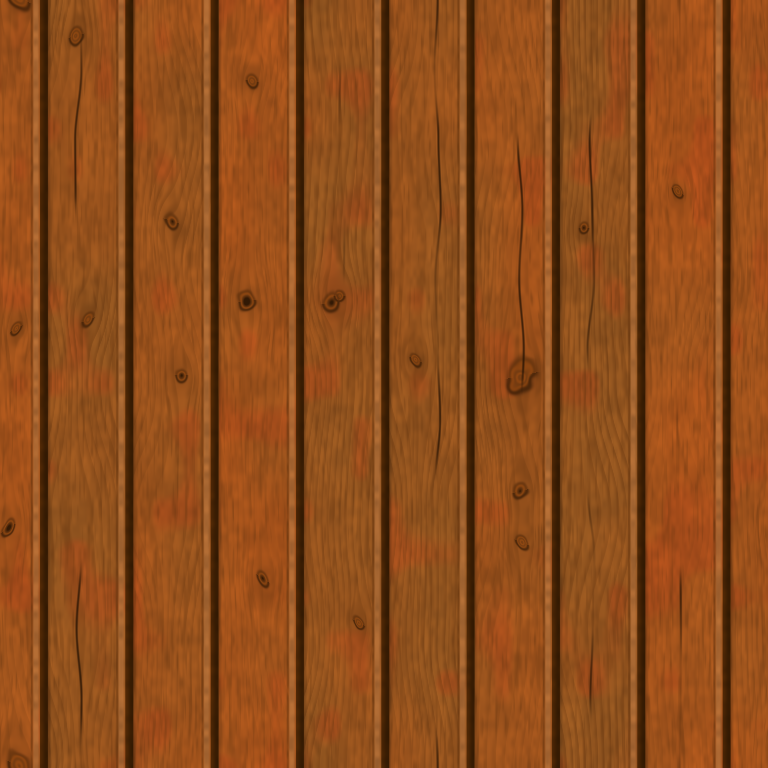
Give the GLSL for this texture, as a Shadertoy shader.

```glsl
const float PLANKS = 9.0;
const float OFFSET = 0.5625;       // left edge of the first whole plank, in planks
const float GROOVE_HALF = 0.047;   // half the gap, in planks
const float BEVEL_START = 0.81;
const float BEVEL_END = 0.906;
const int KNOTS = 3;               // candidate knots per plank
const float KNOT_CHANCE = 0.72;
const float RING_COUNT = 11.0;
const float RING_STRENGTH = 0.42;
const float PORE_STRENGTH = 0.30;
const float CRACK_WIDTH = 0.012;
// Weathering of each plank: 0 = fresh orange, 1 = dull brown
const float WEAR[9] = float[9](0.85, 0.45, 0.15, 0.8, 0.75, 0.4, 0.95, 0.1, 0.3);

const vec3 ORANGE = vec3(0.66, 0.325, 0.105);
const vec3 BROWN = vec3(0.575, 0.335, 0.125);
const vec3 RED_STAIN = vec3(0.68, 0.27, 0.10);
const vec3 GRAIN = vec3(0.40, 0.21, 0.06);
const vec3 BEVEL = vec3(0.67, 0.42, 0.215);
const vec3 GROOVE_LIT = vec3(0.30, 0.15, 0.02);
const vec3 GROOVE_DARK = vec3(0.21, 0.105, 0.01);
const vec3 CRACK = vec3(0.16, 0.08, 0.015);
const vec3 KNOT_CORE = vec3(0.55, 0.27, 0.06);

float hash(vec3 p) {
    p = fract(p * vec3(0.1031, 0.1030, 0.0973));
    p += dot(p, p.yzx + 33.33);
    return fract((p.x + p.y) * p.z);
}

// Value noise that wraps in y after a whole number of cells
float noise(vec2 p, float period, float seed) {
    vec2 i = floor(p), f = p - i;
    f = f * f * (3.0 - 2.0 * f);
    float y0 = mod(i.y, period), y1 = mod(i.y + 1.0, period);
    float low = mix(hash(vec3(i.x, y0, seed)), hash(vec3(i.x + 1.0, y0, seed)), f.x);
    float high = mix(hash(vec3(i.x, y1, seed)), hash(vec3(i.x + 1.0, y1, seed)), f.x);
    return mix(low, high, f.y);
}

// Noise on a plank, with cells per plank width and per canvas height
float grainNoise(float x, float y, vec2 cells, float seed) {
    return noise(vec2(x, y) * cells + vec2(20.0, 0.0), cells.y, seed);
}

vec3 plankColor(float x, float y, float id, float px) {
    float seed = id * 17.0 + 3.0;
    float grainX = x + 0.03 * (grainNoise(x, y, vec2(2.0, 14.0), seed) - 0.5);
    float halo = 0.0, core = 0.0, rim = 0.0, hole = 0.0, coreRings = 0.0;

    // Knots bend the grain around them
    for (int k = 0; k < KNOTS; k++) {
        float n = float(k) * 5.0 + 40.0;
        float present = step(hash(vec3(id, n, 1.0)), KNOT_CHANCE);
        float radius = mix(0.055, 0.16, pow(hash(vec3(id, n, 2.0)), 1.6));
        vec2 center = vec2(mix(0.15, 0.68, hash(vec3(id, n, 3.0))), hash(vec3(id, n, 4.0)));
        vec2 d = vec2(x - center.x, (fract(y - center.y + 0.5) - 0.5) * PLANKS);
        float bend = exp(-dot(d, d * vec2(1.0, 0.3)) / (radius * radius * 7.0));
        grainX -= present * 0.85 * d.x * bend;
        d.y += d.x * (hash(vec3(id, n, 5.0)) - 0.5) * 1.4;
        float r = length(d * vec2(1.0, 0.85)) / radius;
        r += 0.5 * (grainNoise(x, y, vec2(9.0, 81.0), seed + 1.0) - 0.5);
        float soft = px / radius + 0.12;
        float inside = present * (1.0 - smoothstep(1.0 - soft, 1.0 + soft, r));
        core = max(core, inside);
        coreRings = max(coreRings, inside * (0.5 + 0.5 * cos(r * 13.0)));
        rim = max(rim, present * exp(-pow((r - 1.0) * 4.5, 2.0)) * (0.45 + 0.55 * step(d.y, 0.0)));
        halo = max(halo, present * exp(-r * r * 0.16));
        float pierced = step(0.55, hash(vec3(id, n, 6.0)));
        hole = max(hole, pierced * present * (1.0 - smoothstep(0.4 - soft, 0.4 + soft, r)));
    }

    // Base tone, weathered blotches and red stain
    float blotch = grainNoise(x, y, vec2(1.5, 7.0), seed + 2.0);
    float patches = grainNoise(x, y, vec2(3.0, 18.0), seed + 3.0);
    float wear = WEAR[int(id)];
    vec3 color = mix(ORANGE, BROWN, clamp(wear + 0.7 * (blotch - 0.5), 0.0, 1.0));
    color = mix(color, RED_STAIN, 0.45 * smoothstep(0.62, 0.9, patches));
    color *= 0.95 + 0.12 * grainNoise(x, y, vec2(5.0, 30.0), seed + 4.0);

    // Growth rings and fine pores run along the plank
    float drift = grainNoise(x, y, vec2(1.6, 6.0), seed + 5.0);
    float phase = fract(grainX * RING_COUNT + 4.5 * drift);
    float rings = smoothstep(0.35, 0.85, phase) * (1.0 - smoothstep(0.87, 1.0, phase));
    float ringFade = mix(0.3, 1.0, wear) * (0.35 + 0.65 * blotch) + 0.4 * halo;
    float pores = grainNoise(grainX, y, vec2(40.0, 36.0), seed + 6.0);
    float fibres = grainNoise(grainX, y, vec2(23.0, 90.0), seed + 7.0);
    color = mix(color, GRAIN, RING_STRENGTH * rings * min(ringFade, 1.0));
    color = mix(color, GRAIN, PORE_STRENGTH * smoothstep(0.45, 1.0, pores));
    color *= 0.95 + 0.1 * fibres;

    // Knot body
    color = mix(color, GRAIN, 0.22 * halo);
    color = mix(color, mix(KNOT_CORE, GRAIN, 0.75 * coreRings), 0.8 * core);
    color = mix(color, CRACK, 0.6 * rim);
    color = mix(color, CRACK, 0.9 * hole);

    // Broken drying cracks on some planks
    float crackX = mix(0.25, 0.6, hash(vec3(id, 7.0, 9.0)));
    crackX += 0.09 * (grainNoise(0.0, y, vec2(1.0, 11.0), seed + 8.0) - 0.5);
    float open = smoothstep(0.5, 0.8, grainNoise(0.0, y, vec2(1.0, 9.0), seed + 9.0));
    open *= step(0.45, hash(vec3(id, 8.0, 2.0)));
    float crack = 1.0 - smoothstep(0.0, CRACK_WIDTH + px, abs(x - crackX));
    return mix(color, CRACK, 0.8 * crack * open);
}

void mainImage(out vec4 fragColor, in vec2 fragCoord) {
    vec2 uv = fragCoord / iResolution.xy;
    float u = uv.x * PLANKS - OFFSET;
    float id = mod(floor(u), PLANKS), x = fract(u);
    float px = PLANKS / iResolution.x;
    vec3 color = plankColor(x, uv.y, id, px);

    // Rounded, worn bevel with a thin shadow line before it
    float chips = grainNoise(x, uv.y, vec2(14.0, 110.0), id + 200.0);
    float bevel = smoothstep(BEVEL_START, BEVEL_START + 0.03, x)
                * (1.0 - smoothstep(BEVEL_END - 0.035, BEVEL_END + 0.01, x));
    color = mix(color, BEVEL * (0.88 + 0.24 * chips), 0.8 * bevel);
    float seam = 1.0 - smoothstep(0.0, 0.012 + px, abs(x - BEVEL_START));
    color = mix(color, GRAIN, seam * (0.35 + 0.4 * chips));
    color *= 1.0 - 0.2 * (1.0 - smoothstep(0.0, 0.05, x));

    // Dark gap between planks
    float across = fract(x + GROOVE_HALF + 0.5) - 0.5;
    float groove = 1.0 - smoothstep(GROOVE_HALF - px * 0.7, GROOVE_HALF + px * 0.7, abs(across));
    vec3 gap = mix(GROOVE_LIT, GROOVE_DARK, smoothstep(-GROOVE_HALF, GROOVE_HALF * 0.6, across));
    fragColor = vec4(mix(color, gap * (0.92 + 0.16 * chips), groove), 1.0);
}
```
